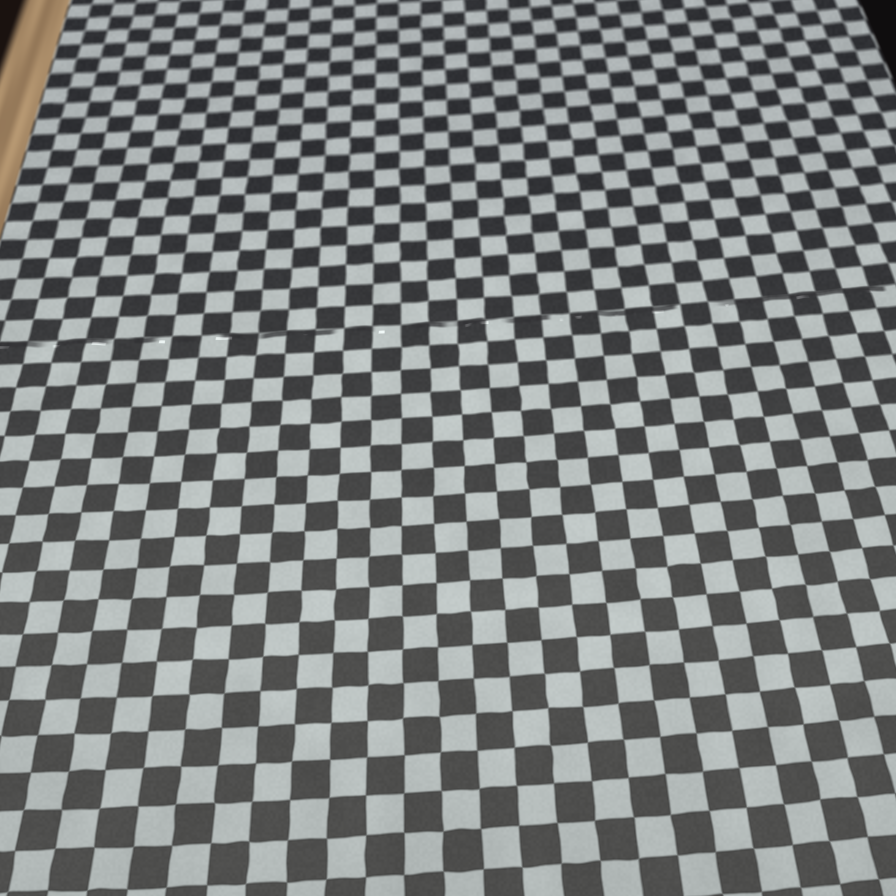
Give the GLSL for this pattern, as a WebGL 2 fragment shader.

```glsl
#version 300 es
precision highp float;

uniform vec2 u_resolution;
out vec4 fragColor;

float hash(vec2 p) {
  p = fract(p * vec2(0.1031, 0.1137));
  p += dot(p, p.yx + 33.33);
  return fract((p.x + p.y) * p.x * 7.31);
}

float noise(vec2 p) {
  vec2 cell = floor(p), f = fract(p);
  f = f * f * (3.0 - 2.0 * f);
  return mix(mix(hash(cell), hash(cell + vec2(1, 0)), f.x),
             mix(hash(cell + vec2(0, 1)), hash(cell + vec2(1, 1)), f.x), f.y);
}

// Square wave in -1..1 that flips at each whole number
vec2 squareWave(vec2 p, vec2 softness) {
  vec2 toEdge = 0.5 - abs(fract((p - 0.5) * 0.5) * 2.0 - 1.0);
  return smoothstep(-softness, softness, toEdge) * 2.0 - 1.0;
}

void main() {
  vec2 uv = gl_FragCoord.xy / u_resolution;
  vec2 p = vec2(uv.x, 1.0 - uv.y);

  // Receding sheet with gently bowed, tilted rows
  float dx = p.x - 0.5;
  float depth = p.y + 1.212;
  float rowDepth = depth + dx * (0.065 + 0.0384 * dx);
  vec2 sheet = vec2(49.8 * (p.x - 0.436) / depth - 1.36, 0.03 - 100.6 / rowDepth);
  vec2 cellsPerUnit = vec2(49.8 / depth, 100.6 / (rowDepth * rowDepth));

  // Checks, softer with distance and slightly uneven at the edges
  float blur = max(mix(0.0034, 0.0016, smoothstep(0.0, 0.6, p.y)), 0.8 / u_resolution.y);
  vec2 softness = min(blur * cellsPerUnit, vec2(0.45));
  vec2 wobble = vec2(noise(sheet * 2.3), noise(sheet * 2.3 + 40.0)) - 0.5;
  vec2 wave = squareWave(sheet + 0.05 * wobble, softness);
  float check = 0.5 + 0.5 * wave.x * wave.y;

  // Ink and paper under falling light
  float near = smoothstep(0.1, 0.75, p.y);
  vec3 ink = mix(vec3(0.18, 0.185, 0.20), vec3(0.305, 0.305, 0.30), near);
  vec3 paper = mix(vec3(0.69, 0.715, 0.72), vec3(0.745, 0.775, 0.77), smoothstep(0.0, 0.45, p.y));
  paper *= 1.0 - 0.08 * smoothstep(0.7, 1.1, p.y) - 0.12 * dx * dx;
  vec3 color = mix(ink, paper, check);

  // Fine dark seams between cells
  vec2 seamDistance = abs(fract(sheet + 0.05 * wobble + 0.5) - 0.5);
  vec2 seam = 1.0 - smoothstep(vec2(0.0), softness + 0.025, seamDistance);
  color *= 1.0 - 0.16 * max(seam.x, seam.y) * near;

  // Worn fold: broken dark crease with pale scuffs
  float foldOffset = sheet.y + 63.9 + 0.18 * (noise(vec2(sheet.x * 1.7, 5.0)) - 0.5);
  float crease = 1.0 - smoothstep(0.04, 0.18, abs(foldOffset));
  float wear = smoothstep(0.3, 0.7, noise(vec2(sheet.x * 1.3, 9.0)));
  color = mix(color, vec3(0.20, 0.20, 0.21), 0.75 * crease * wear);
  float scuff = 1.0 - smoothstep(0.03, 0.1, abs(foldOffset - 0.12));
  color += 0.2 * scuff * smoothstep(0.68, 0.85, noise(sheet * vec2(3.0, 1.0) + 17.0));

  // Mottling and paper grain
  color *= 1.0 + 0.06 * (noise(sheet * 0.9 + 70.0) - 0.5);
  color += 0.025 * (noise(p * 330.0) - 0.5);

  // Wooden table on the left with a dark corner
  float woodGrain = noise(vec2((p.x + 0.32 * p.y) * 90.0, p.y * 7.0));
  vec3 wood = mix(vec3(0.56, 0.45, 0.33), vec3(0.72, 0.60, 0.45), woodGrain);
  wood = mix(vec3(0.10, 0.07, 0.06), wood, smoothstep(0.022, 0.036, p.x + 0.35 * p.y));
  float edgeSoftness = blur * cellsPerUnit.x;
  color = mix(wood, color, smoothstep(-edgeSoftness, edgeSoftness, sheet.x + 16.05));

  // Dark space on the right
  color = mix(color, vec3(0.06, 0.05, 0.055),
              smoothstep(-edgeSoftness, edgeSoftness, sheet.x - 20.1));

  fragColor = vec4(clamp(color, 0.0, 1.0), 1.0);
}
```
